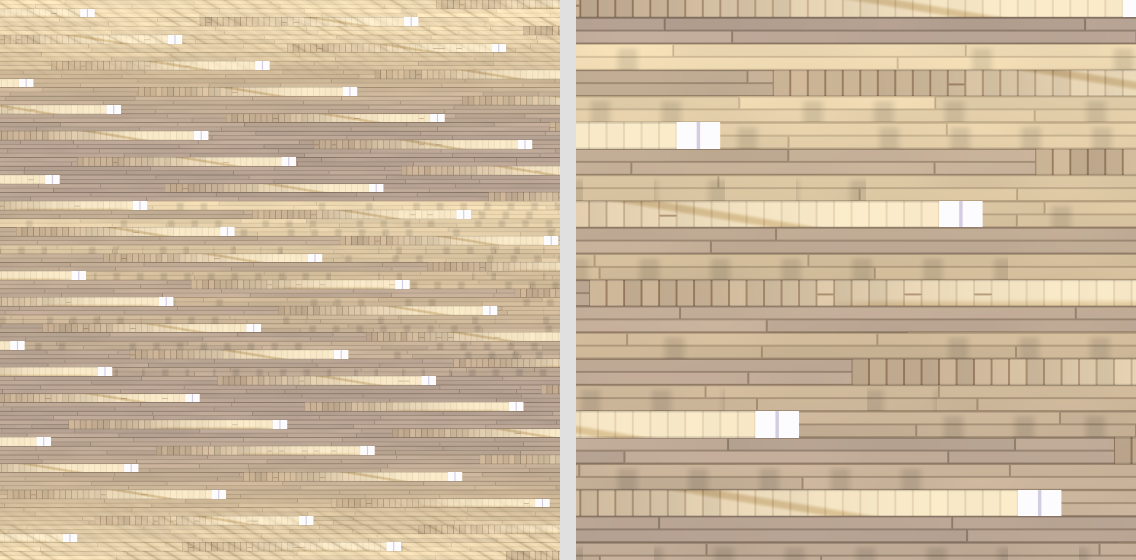
Left, the full canvas; right, a detail of the centre.
This pattern is drawn by a three.js fragment shader. Its source:

```glsl
// Thin horizontal planks crossed by pale slatted bars that end in a white block.
// One strip is wound through all rows, so a single mod() staggers the bars;
// warm and taupe zones, joints, slats and streaks come from ramps and hashes.
#define ROWS 64.0
#define PERIOD 101.0
#define FIRST_BAR 49.83
#define BAR_LENGTH 25.0
#define WHITE_LENGTH 1.667
#define SLAT 0.6667
#define PLANK_LENGTH 13.0
#define LINE 0.075
#define BAND_START 23.0
#define BAND_END 43.0
#define TAUPE vec3(0.715, 0.635, 0.575)
#define CREAM vec3(0.975, 0.915, 0.785)

varying vec2 vUv;

float hash(vec2 p) {
  vec3 q = fract(vec3(p.xyx) * 0.1031);
  q += dot(q, q.yzx + 33.33);
  return fract((q.x + q.y) * q.z);
}

// Soft noise along one row
float rowNoise(float x, float row) {
  float i = floor(x);
  return mix(hash(vec2(i, row)), hash(vec2(i + 1.0, row)), smoothstep(0.0, 1.0, x - i));
}

// Coverage of a thin line, dimmed when narrower than the filter
float stroke(float dist, float width, float aa) {
  return clamp(0.5 + (0.5 * width - abs(dist)) / aa, 0.0, 1.0) * min(1.0, width / aa + 0.2);
}

float span(float x, float a, float b, float aa) {
  return clamp((x - a) / aa + 0.5, 0.0, 1.0) * clamp((b - x) / aa + 0.5, 0.0, 1.0);
}

vec3 warmRamp(float w) {
  vec3 tan_ = vec3(0.81, 0.725, 0.595);
  vec3 c = mix(TAUPE, tan_, clamp(w * 2.0, 0.0, 1.0));
  return mix(c, vec3(0.94, 0.865, 0.71), clamp(w * 2.0 - 1.0, 0.0, 1.0));
}

void main() {
  // Row units: one row is 1 high, counted from the top
  vec2 p = vec2(vUv.x, 1.0 - vUv.y) * ROWS;
  float aa = max(fwidth(vUv.x) * ROWS, 0.0001);
  float row = floor(p.y);
  float v = p.y - row;

  // Place along the wound strip; b is 0 at the start of a bar
  float s = p.x + row * ROWS - FIRST_BAR;
  float d = mod(s, PERIOD);
  float b = mod(s + 38.0, PERIOD) - 38.0;
  float barId = floor((s + 38.0) / PERIOD) + 3.0;

  // Warmth: pale at both ends, with a lit band behind the white blocks
  float edge = 1.0 - smoothstep(0.0, 17.0, p.y) + smoothstep(48.0, 67.0, p.y);
  float inBand = step(BAND_START, row) * step(row, BAND_END - 1.0);
  float trail = step(BAR_LENGTH, d) * step(-15.0, p.x - d + BAR_LENGTH);
  float fade = (BAND_END - p.y) / (BAND_END - BAND_START);
  float lit = inBand * trail;
  float warmth = edge + inBand * mix(0.28 * fade, 0.12 + 0.78 * fade, trail);
  vec3 base = warmRamp(warmth);

  // Planks: two to a row, with jittered joints
  float plank = floor(p.y * 2.0);
  float u = p.x / PLANK_LENGTH + hash(vec2(plank, 7.0)) * 5.0;
  float cell = floor(u);
  float joint = cell + 0.15 + 0.7 * hash(vec2(cell, plank));
  float board = cell + step(joint, u);
  vec3 color = base * (0.975 + 0.075 * hash(vec2(board, plank + 91.0)));
  color *= 0.985 + 0.04 * rowNoise(p.x * 0.3, plank);

  // Soft spots along the lit rows
  float spot = abs(fract(p.x / 2.7 + hash(vec2(row, 3.0))) - 0.5) * 2.7;
  color *= 1.0 - 0.10 * lit * (1.0 - smoothstep(0.15, 0.6, spot))
         * smoothstep(0.0, 0.35, v) * step(0.35, hash(vec2(floor(p.x / 2.7), row)));

  // Seams and joints
  float rowSeam = stroke(0.5 - abs(v - 0.5), LINE * 1.2, aa);
  float midSeam = stroke(v - 0.5, LINE, aa);
  float jointLine = stroke((u - joint) * PLANK_LENGTH, LINE, aa);
  float ink = max(max(rowSeam, 0.75 * midSeam), 0.9 * jointLine);
  color *= 1.0 - ink * mix(0.30, 0.16, clamp(warmth, 0.0, 1.0)) * vec3(0.9, 1.0, 1.1);

  // Bar: shaded slats brightening toward the white block
  float t = clamp(b / BAR_LENGTH, 0.0, 1.0);
  float slat = floor(b / SLAT);
  float slatEdge = (0.5 - abs(fract(b / SLAT) - 0.5)) * SLAT;
  float glow = smoothstep(0.05, 0.8, t);
  vec3 barColor = mix(mix(base, vec3(0.79, 0.70, 0.575), 0.65), CREAM, glow);
  barColor *= 1.0 + (hash(vec2(slat, barId)) - 0.5) * mix(0.12, 0.025, glow);
  float slatInk = stroke(slatEdge, LINE, aa) * mix(0.30, 0.09, smoothstep(0.15, 0.65, t));
  float notch = stroke(v - 0.55, LINE, aa) * step(hash(vec2(slat + 17.0, barId)), 0.05);
  barColor *= 1.0 - max(slatInk, 0.3 * notch) * vec3(0.8, 1.0, 1.2);

  // Slanting streak on most bars, a shaded lower edge on the others
  float kind = hash(vec2(barId, 29.0));
  float slope = (b - 10.0 - 4.0 * kind) / 6.0;
  float streak = (1.0 - smoothstep(0.04, 0.25, abs(v - slope))) * step(kind, 0.75);
  float lowEdge = smoothstep(0.65, 1.0, v) * step(0.75, kind) * span(t, 0.4, 0.9, 0.1);
  barColor *= 1.0 - max(0.15 * streak, 0.13 * lowEdge) * vec3(0.7, 1.0, 1.6);
  barColor *= 1.0 - 0.14 * rowSeam;

  // White block, split by a lavender line
  float whiteStart = BAR_LENGTH - WHITE_LENGTH;
  float split = stroke(b - whiteStart - 0.5 * WHITE_LENGTH, 0.13, aa);
  vec3 white = mix(vec3(0.99, 0.985, 0.995), vec3(0.83, 0.80, 0.88), split);
  barColor = mix(barColor, white, span(b, whiteStart, BAR_LENGTH, aa));
  color = mix(color, barColor, span(b, 0.0, BAR_LENGTH, aa));

  // Diagonal brushing over the pale ends
  float ends = 1.0 - smoothstep(4.0, 10.0, p.y) + smoothstep(56.0, 61.0, p.y);
  float hatch = abs(fract(p.x * 0.42 - v * 0.7 + hash(vec2(row, 51.0))) - 0.5);
  float isWhite = span(b, whiteStart, BAR_LENGTH, aa);
  float brush = smoothstep(0.32, 0.46, hatch) * rowNoise(p.x * 0.2, row + 200.0);
  color *= 1.0 - 0.13 * ends * brush * (1.0 - isWhite) * vec3(0.8, 1.0, 1.3);
  color += 0.025 * ends * (1.0 - smoothstep(0.0, 0.25, hatch)) * (1.0 - isWhite);

  gl_FragColor = vec4(color, 1.0);
}
```
